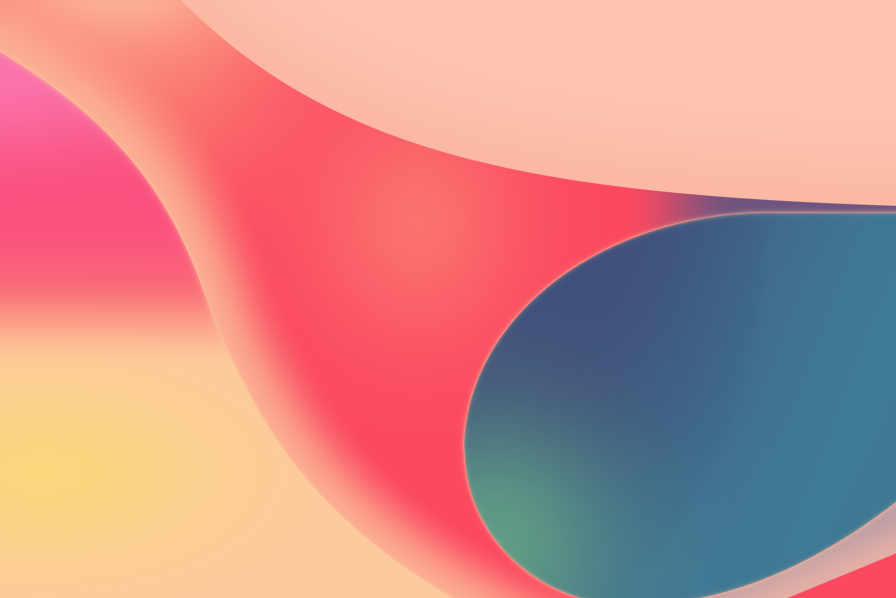
Give the GLSL for this background, as a Shadertoy shader.

```glsl
const vec3 CREAM = vec3(0.99, 0.765, 0.69);
const vec3 CREAM_EDGE = vec3(0.985, 0.725, 0.645);
const vec3 RED = vec3(0.985, 0.285, 0.375);
const vec3 CORAL = vec3(0.98, 0.47, 0.44);
const vec3 PEACH = vec3(0.985, 0.71, 0.585);
const vec3 PINK = vec3(0.98, 0.45, 0.67);
const vec3 MAGENTA = vec3(0.98, 0.32, 0.50);
const vec3 SAND = vec3(0.99, 0.79, 0.62);
const vec3 YELLOW = vec3(0.98, 0.84, 0.49);
const vec3 INDIGO = vec3(0.25, 0.31, 0.48);
const vec3 TEAL = vec3(0.24, 0.47, 0.58);
const vec3 GREEN = vec3(0.38, 0.62, 0.52);
const vec3 PLUM = vec3(0.43, 0.33, 0.50);
const vec3 MAUVE = vec3(0.74, 0.62, 0.65);

const float ASPECT = 1.5;
const float CREAM_LEVEL = 0.356;   // depth the cream edge settles at
const float CREAM_DECAY = 2.85;
const vec2 BEND = vec2(0.361, 0.54); // inflection of the sheet's left edge
const vec2 UPPER_CENTER = vec2(1.289, 0.752);
const vec2 UPPER_RADII = vec2(0.512, 0.396);
const vec2 LOWER_CENTER = vec2(1.055, 0.752);
const vec2 LOWER_RADII = vec2(0.277, 0.260);
const float BELLY_CURVE = 0.87;

// Soft elliptical spot, one at its center
float spot(vec2 p, vec2 center, vec2 size) {
    vec2 q = (p - center) / size;
    return exp(-dot(q, q));
}

float ellipseDistance(vec2 q, vec2 radii) {
    float k = length(q / radii);
    return k * (k - 1.0) / max(length(q / (radii * radii)), 0.001);
}

// Positive to the right of the sheet's S-shaped left edge
float sheetDistance(vec2 p) {
    float d = p.y - BEND.y;
    float side = smoothstep(-0.1, 0.1, d);
    float slope = mix(0.36, 0.45, side);
    float cubic = mix(2.12, 1.95, side);
    float edge = BEND.x + slope * d + cubic * d * d * d;
    float tilt = slope + 3.0 * cubic * d * d;
    return (p.x - edge) / sqrt(1.0 + tilt * tilt);
}

// Positive above the cream edge
float creamDistance(vec2 p) {
    float fall = CREAM_LEVEL * exp(-CREAM_DECAY * (p.x - 0.303));
    float tilt = CREAM_DECAY * fall;
    return (CREAM_LEVEL - fall - p.y) / sqrt(1.0 + tilt * tilt);
}

// Negative inside the blue fold
float foldDistance(vec2 p) {
    if (p.y < UPPER_CENTER.y) {
        vec2 q = p - UPPER_CENTER;
        q.x = min(q.x, 0.0);
        return ellipseDistance(q, UPPER_RADII);
    }
    vec2 q = p - LOWER_CENTER;
    if (q.x < 0.0) return ellipseDistance(q, LOWER_RADII);
    float tilt = 2.0 * BELLY_CURVE * q.x;
    return (q.y - LOWER_RADII.y + BELLY_CURVE * q.x * q.x) / sqrt(1.0 + tilt * tilt);
}

vec3 backdropColor(vec2 p) {
    vec3 c = mix(PINK, MAGENTA, smoothstep(0.12, 0.34, p.y + 0.12 * p.x));
    c = mix(c, CORAL, smoothstep(0.36, 0.54, p.y) * 0.75);
    c = mix(c, SAND, smoothstep(0.46, 0.62, p.y));
    return mix(c, YELLOW, spot(p, vec2(0.07, 0.79), vec2(0.30, 0.15)));
}

vec3 sheetColor(vec2 p, float d) {
    vec3 c = mix(RED, CORAL, 0.85 * spot(p, vec2(0.70, 0.37), vec2(0.17, 0.20)));
    c = mix(c, CORAL, 0.9 * spot(p, vec2(0.26, 0.14), vec2(0.24, 0.19)));
    c = mix(c, PEACH, spot(p, vec2(0.20, -0.03), vec2(0.26, 0.13)));
    c = mix(c, PEACH, 0.9 * (1.0 - smoothstep(0.0, 0.125, d)));
    return mix(c, PLUM, smoothstep(1.04, 1.24, p.x) * (1.0 - smoothstep(0.5, 0.7, p.y)));
}

vec3 foldColor(vec2 p) {
    vec3 c = mix(INDIGO, TEAL, smoothstep(0.95, 1.50, p.x + 0.35 * (p.y - 0.5)));
    c = mix(c, TEAL, 0.6 * smoothstep(0.65, 1.0, p.y));
    c = mix(c, GREEN, 0.95 * spot(p, vec2(0.83, 0.91), vec2(0.20, 0.22)));
    // Faint crease
    float crease = p.x - 1.28 + 0.7 * pow(max(p.y - 0.42, 0.0), 2.0);
    return c + 0.012 * smoothstep(-0.02, 0.02, crease) * exp(-6.0 * abs(crease));
}

void mainImage(out vec4 fragColor, in vec2 fragCoord) {
    vec2 uv = fragCoord / iResolution.xy;
    vec2 p = vec2(ASPECT * uv.x, 1.0 - uv.y); // y runs downward
    float soft = 0.8 / iResolution.y;
    float sheet = sheetDistance(p);
    float cream = creamDistance(p);
    float fold = foldDistance(p);

    // Backdrop and red sheet with its pale rim
    vec3 color = mix(backdropColor(p), sheetColor(p, sheet), smoothstep(-soft, soft, sheet));
    color = mix(color, SAND, 0.45 * exp(-abs(sheet) / 0.004));

    // Pale underside at the lower right
    float under = (p.y - 0.992 + 0.41 * (p.x - 1.338)) / 1.08;
    float band = smoothstep(soft, -soft, under) * step(1.055, p.x) * step(0.75, p.y);
    vec3 lower = mix(MAUVE, CREAM_EDGE, smoothstep(-0.07, 0.0, under) * 0.6);
    color = mix(color, lower, band);

    // Blue fold and its rim light
    color = mix(color, foldColor(p), smoothstep(soft, -soft, fold));
    color = mix(color, PEACH, 0.6 * exp(-abs(fold - 0.001) / 0.0025));

    // Cream overlay
    vec3 top = mix(CREAM_EDGE, CREAM, smoothstep(0.0, 0.16, cream));
    color = mix(color, top, smoothstep(-soft, soft, cream));
    fragColor = vec4(color, 1.0);
}
```
